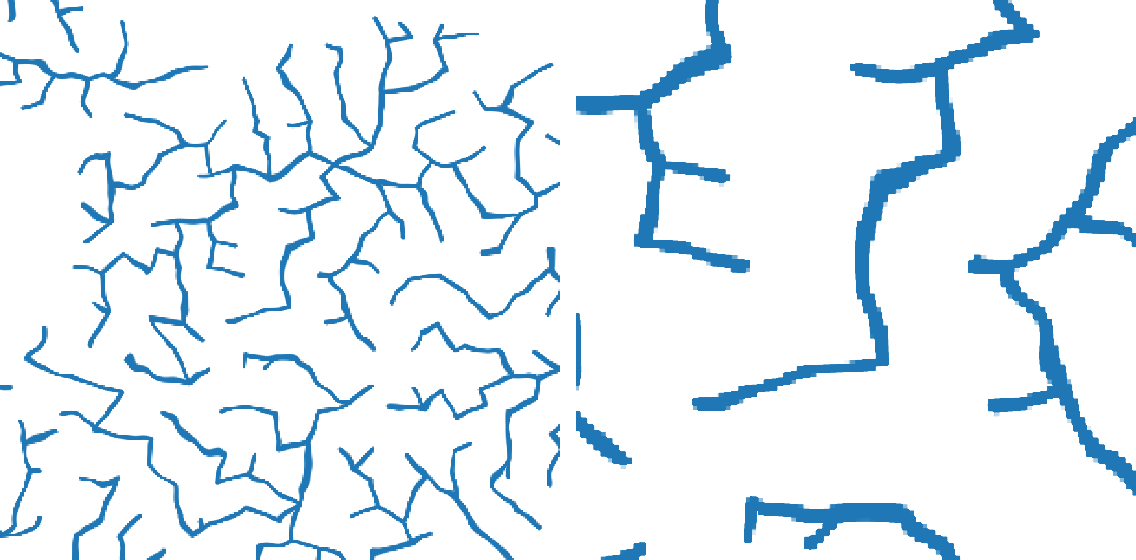
Left: the whole. Right: its middle third, enlarged.
Write a Shadertoy shader that draws this pattern.

```glsl
#define NODES 17.0        // branch nodes across the canvas
#define BASINS 2.9        // drainage basins across the canvas
#define RIDGE 0.70        // nodes above this height stay empty
#define LINE_WIDTH 0.0088
#define STEPS 256.0       // stair steps across the canvas
#define STEP_SOFTNESS 0.25
#define BEND vec2(0.028, 12.0)    // amplitude, frequency
#define WIGGLE vec2(0.011, 38.0)
#define SEED 7.0

const vec3 PAPER = vec3(1.0);
const vec3 BLUE = vec3(0.12, 0.47, 0.71);

vec2 hash2(vec2 p) {
    vec3 q = fract(vec3(p.xyx + SEED) * vec3(0.1031, 0.1030, 0.0973));
    q += dot(q, q.yzx + 33.33);
    return fract((q.xx + q.yz) * q.zy);
}

vec2 noise2(vec2 p) {
    vec2 i = floor(p), f = fract(p);
    f = f * f * (3.0 - 2.0 * f);
    return mix(mix(hash2(i), hash2(i + vec2(1, 0)), f.x),
               mix(hash2(i + vec2(0, 1)), hash2(i + vec2(1, 1)), f.x), f.y);
}

// Jittered node position in cell units, with terrain height in z
vec3 node(vec2 cell) {
    vec2 pos = cell + 0.1 + 0.8 * hash2(cell + 50.0);
    return vec3(pos, noise2(pos * BASINS / NODES + 20.0).x);
}

float segmentDistance(vec2 p, vec2 a, vec2 b) {
    vec2 pa = p - a, ba = b - a;
    return length(pa - ba * clamp(dot(pa, ba) / dot(ba, ba), 0.0, 1.0));
}

// Each node drains to its nearest lower neighbour, so branches form trees
float branchDistance(vec2 p) {
    vec2 home = floor(p);
    vec3 nodes[25];
    for (int k = 0; k < 25; k++)
        nodes[k] = node(home + vec2(k % 5 - 2, k / 5 - 2));

    float nearest = 10.0;
    for (int y = 1; y <= 3; y++)
    for (int x = 1; x <= 3; x++) {
        vec3 source = nodes[y * 5 + x];
        if (source.z > RIDGE) continue;
        vec2 outlet = source.xy;
        float shortest = 10.0;
        for (int j = -1; j <= 1; j++)
        for (int i = -1; i <= 1; i++) {
            vec3 other = nodes[(y + j) * 5 + x + i];
            float span = distance(source.xy, other.xy);
            if (other.z < source.z && span < shortest) {
                shortest = span;
                outlet = other.xy;
            }
        }
        if (shortest < 10.0)
            nearest = min(nearest, segmentDistance(p, source.xy, outlet));
    }
    return nearest;
}

// Snap to a fine grid with softened steps for stair-like edges
vec2 softSnap(vec2 uv) {
    vec2 g = uv * STEPS - 0.5;
    vec2 blend = smoothstep(0.5 - STEP_SOFTNESS, 0.5 + STEP_SOFTNESS, fract(g));
    return (floor(g) + blend + 0.5) / STEPS;
}

vec2 warp(vec2 p, vec2 wave) {
    return wave.x * (noise2(p * wave.y + 90.0) - 0.5);
}

void mainImage(out vec4 fragColor, in vec2 fragCoord) {
    vec2 p = softSnap(fragCoord / iResolution.y);
    p += warp(p, BEND) + warp(p, WIGGLE);

    float edge = branchDistance(p * NODES) / NODES - 0.5 * LINE_WIDTH;
    float soft = 0.6 / iResolution.y;
    float ink = 1.0 - smoothstep(-soft, soft, edge);
    fragColor = vec4(mix(PAPER, BLUE, ink), 1.0);
}
```
